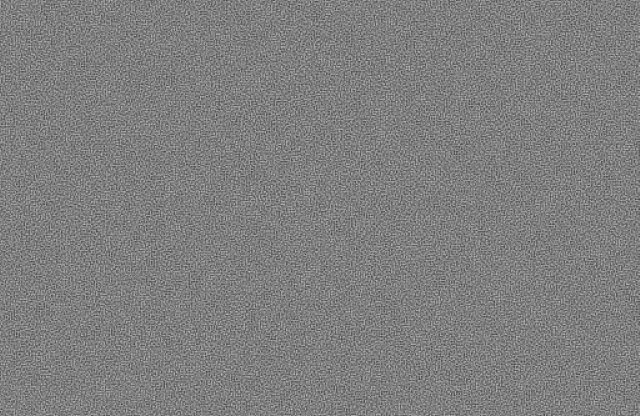
This texture is drawn by a Shadertoy shader. Its source:

```glsl
const float CELLS_ACROSS = 512.0;   // grains along the canvas width
const float MID_GREY = 0.497;
const float CONTRAST = 0.07;
const float STROKE_FREQUENCY = 2.6; // radians per grain, sets stroke spacing
const float STROKE_SPREAD = 3.0;    // squared reach of each stroke, in grains
const float BROAD_SHARE = 0.08;     // slow light and dark drift
const float DIAGONAL = 0.70711;
const int REACH = 2;
const int SAMPLES = 2;              // antialiasing samples per axis

// Integer hash giving a value from -0.5 to 0.5
float hashCell(ivec2 cell) {
    uvec2 q = uvec2(cell + 4096) * uvec2(1597u, 3571u);
    uint h = (q.x ^ (q.y << 11)) * 747797u;
    h ^= h >> 15;
    h *= 277803u;
    h ^= h >> 13;
    h *= 668265u;
    h ^= h >> 16;
    return float(h & 65535u) / 65535.0 - 0.5;
}

// Weight of a neighbour: waves in four directions under a soft window
float strokeKernel(vec2 offset) {
    vec2 turned = vec2(offset.x + offset.y, offset.x - offset.y) * DIAGONAL;
    vec2 straightWave = cos(STROKE_FREQUENCY * offset);
    vec2 diagonalWave = cos(STROKE_FREQUENCY * turned);
    float wave = dot(straightWave + diagonalWave, vec2(1.0));
    return (wave + BROAD_SHARE) * exp(-dot(offset, offset) / STROKE_SPREAD);
}

// Noise filtered into short winding strokes, like a tiny maze
float mazeNoise(ivec2 cell) {
    float sum = 0.0;
    for (int j = -REACH; j <= REACH; j++) {
        for (int i = -REACH; i <= REACH; i++) {
            sum += strokeKernel(vec2(i, j)) * hashCell(cell + ivec2(i, j));
        }
    }
    return sum;
}

void mainImage(out vec4 fragColor, in vec2 fragCoord) {
    // Average several points of the pixel to smooth the grain edges
    float relief = 0.0;
    for (int y = 0; y < SAMPLES; y++) {
        for (int x = 0; x < SAMPLES; x++) {
            vec2 jitter = (vec2(x, y) + 0.5) / float(SAMPLES) - 0.5;
            vec2 grid = (fragCoord + jitter) / iResolution.x * CELLS_ACROSS;
            relief += mazeNoise(ivec2(floor(grid)));
        }
    }
    relief /= float(SAMPLES * SAMPLES);

    float grey = clamp(MID_GREY + CONTRAST * relief, 0.0, 1.0);
    fragColor = vec4(vec3(grey), 1.0);
}
```
